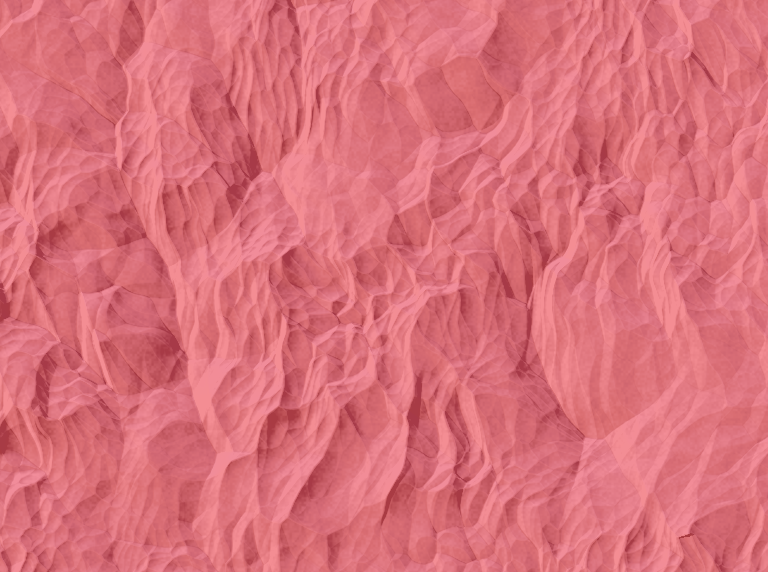
Give the GLSL for this texture, as a WebGL 1 fragment shader.

```glsl
precision highp float;
// Crumpled pink paper: sharp creases and soft facets under raking light.
uniform vec2 u_resolution;

const vec3 DEEP_SHADOW = vec3(0.66, 0.23, 0.27);
const vec3 SHADOW = vec3(0.77, 0.35, 0.38);
const vec3 ROSE = vec3(0.82, 0.40, 0.44);
const vec3 CORAL = vec3(0.85, 0.425, 0.455);
const vec3 PINK = vec3(0.88, 0.47, 0.51);
const vec3 HIGHLIGHT = vec3(0.95, 0.55, 0.59);
const vec2 LIGHT = vec2(-0.86, 0.51);

vec2 hash2(vec2 p) {
  vec3 q = fract(p.xyx * vec3(0.1031, 0.1030, 0.0973));
  q += dot(q, q.yzx + 33.33);
  return fract((q.xx + q.yz) * q.zy);
}

float noise(vec2 p) {
  vec2 cell = floor(p);
  vec2 f = fract(p);
  f = f * f * f * (f * (f * 6.0 - 15.0) + 10.0);
  float low = mix(hash2(cell).x, hash2(cell + vec2(1.0, 0.0)).x, f.x);
  float high = mix(hash2(cell + vec2(0.0, 1.0)).x, hash2(cell + 1.0).x, f.x);
  return mix(low, high, f.y);
}

vec2 jitter(vec2 p) {
  return vec2(noise(p), noise(p + 53.0)) - 0.5;
}

vec2 rotate(vec2 p, float angle) {
  float c = cos(angle);
  float s = sin(angle);
  return vec2(c * p.x - s * p.y, s * p.x + c * p.y);
}

// Lower envelope of uneven bowls: smooth inside a cell, creased at its border.
float facets(vec2 p) {
  vec2 cell = floor(p);
  float lowest = 9.0;
  for (int j = -1; j <= 1; j++) {
    for (int i = -1; i <= 1; i++) {
      vec2 id = cell + vec2(float(i), float(j));
      vec2 r = hash2(id);
      vec2 d = p - id - r;
      float bowl = dot(d * d, 0.6 + 0.6 * r.yx);
      lowest = min(lowest, bowl + 0.3 * sqrt(dot(d, d) + 0.015));
    }
  }
  return lowest;
}

// A narrow broken fold along the middle level of a noise field.
float fold(vec2 p, float width) {
  float n = noise(p) - 0.5;
  float present = smoothstep(0.3, 0.6, noise(p * 0.9 + 71.0));
  return present * width * exp(-sqrt(n * n + 0.0002) / width);
}

// Paper relief: alternating ridges and valleys, each size strong in patches.
float relief(vec2 p) {
  vec2 q = p + 0.10 * jitter(p * 3.1 + 7.0) + 0.030 * jitter(p * 10.0)
         + 0.008 * jitter(p * 27.0 + 9.0);
  float height = 0.0;
  float frequency = 5.6;
  float side = -1.0;
  for (int i = 0; i < 4; i++) {
    float level = float(i);
    float patches = smoothstep(0.2, 0.8, noise(p * (3.0 + level) + 11.0 * level));
    vec2 grid = rotate(q, 0.3 * level - 0.45) * vec2(1.2, 0.8) * frequency;
    // Coarse relief bends the finer creases that cross it
    grid += 0.7 * height * frequency * vec2(1.0, -0.8);
    height += side * mix(0.25, 1.0, patches) * (0.74 - 0.06 * level)
            / frequency * facets(grid + 19.7 * level);
    frequency *= 1.83;
    side = -side;
  }
  for (int i = 0; i < 4; i++) {
    float level = float(i);
    float density = 5.5 + 2.2 * level;
    vec2 along = rotate(q, 0.38 * level - 0.65) * vec2(1.0, 0.55) * density;
    height += side * 0.65 / density * fold(along + 27.0 * level, 0.12);
    side = -side;
  }
  return height;
}

vec3 shade(float tone) {
  vec3 c = mix(DEEP_SHADOW, SHADOW, clamp((tone + 2.2) / 0.9, 0.0, 1.0));
  c = mix(c, ROSE, clamp((tone + 1.3) / 0.55, 0.0, 1.0));
  c = mix(c, CORAL, clamp((tone + 0.75) / 0.45, 0.0, 1.0));
  c = mix(c, PINK, clamp((tone + 0.3) / 0.65, 0.0, 1.0));
  return mix(c, HIGHLIGHT, clamp((tone - 0.35) / 1.2, 0.0, 1.0));
}

void main() {
  vec2 p = gl_FragCoord.xy / u_resolution.y;
  float across = gl_FragCoord.x / u_resolution.x;

  // Slope and curvature from neighbouring heights
  float e = 0.0026;
  float center = relief(p);
  float east = relief(p + vec2(e, 0.0));
  float west = relief(p - vec2(e, 0.0));
  float north = relief(p + vec2(0.0, e));
  float south = relief(p - vec2(0.0, e));
  vec2 slope = vec2(east - west, north - south) / (2.0 * e);
  float hollow = (east + west + north + south - 4.0 * center) / e;

  // Raking light, dark valleys and pale worn ridges
  float tone = -dot(slope, LIGHT) * mix(1.3, 1.0, across);
  tone -= 0.38 * clamp(hollow, -0.7, 2.0);
  tone -= 0.10 * tone * tone;
  tone += 0.35 * (across - 0.5) + 0.3 * (noise(p * 2.3 + 5.0) - 0.5) + 0.14;

  // Fibre grain
  tone += 0.55 * (noise(p * 240.0) - 0.5) + 0.25 * (noise(p * 110.0) - 0.5);

  // Faces turned along the light look warmer than those turned across it
  float warmth = clamp(dot(slope, vec2(0.51, 0.86)), -1.0, 1.0);
  vec3 color = shade(tone) + warmth * vec3(0.006, 0.002, -0.014);
  gl_FragColor = vec4(color, 1.0);
}
```
